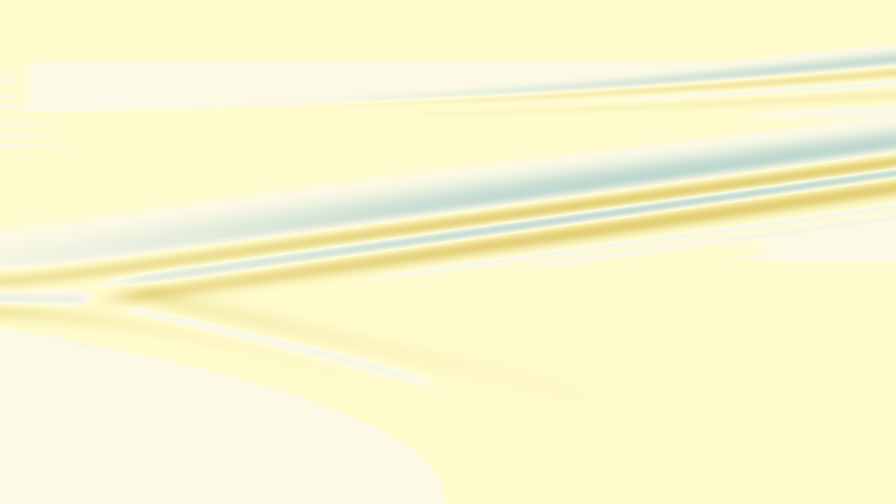
Give the GLSL for this background, as a WebGL 1 fragment shader.

```glsl
precision highp float;
// Pale cream and yellow field crossed by slanted blue and gold ribbons that fan out from the left.

uniform vec2 u_resolution;

const vec3 YELLOW = vec3(1.0, 0.985, 0.80);
const vec3 CREAM = vec3(0.99, 0.98, 0.90);
const vec3 GOLD = vec3(0.89, 0.81, 0.46);
const vec3 BLUE = vec3(0.72, 0.83, 0.80);
const float REST = 0.03; // resting field level: negative is yellow, positive is cream

float slopeAt(float cell) {
  return fract(sin(cell * 127.1) * 4375.85) * 2.0 - 1.0;
}

// One-dimensional gradient noise, roughly -0.5 to 0.5
float gradientNoise(float x) {
  float cell = floor(x);
  float t = x - cell;
  float fade = t * t * t * (t * (t * 6.0 - 15.0) + 10.0);
  return mix(slopeAt(cell) * t, slopeAt(cell + 1.0) * (t - 1.0), fade);
}

// Soft ribbon profile
float ridge(float offset, float width) {
  float t = offset / width;
  return exp(-t * t);
}

// Ribbon with different widths above and below its centre
float skewRidge(float offset, float above, float below) {
  return ridge(offset, offset < 0.0 ? above : below);
}

// Smooth mask for low < x < high
float between(float x, float low, float high, float soft) {
  return smoothstep(low - soft, low + soft, x) * (1.0 - smoothstep(high - soft, high + soft, x));
}

// Broad cream areas; u runs across 0..1, depth runs down 0..100
float creamAreas(float u, float depth, float beam, float arc, float soft) {
  float lobeEdge = 0.497 * (1.0 - pow((100.0 - depth) / 35.2, 2.2));
  float lobe = 1.0 - smoothstep(-0.004, 0.004, u - lobeEdge);

  float ragged = gradientNoise(depth * 1.3);
  float upperTop = 12.3 - 3.0 * smoothstep(0.78, 1.0, u);
  float upper = between(depth, upperTop, arc + 0.9, soft);
  upper *= smoothstep(-0.012, 0.012, u - 0.03 - 0.03 * ragged);

  float right = between(depth, beam + 10.4, 52.1, soft);
  right *= smoothstep(-0.02, 0.02, u - 0.84 + 0.25 * ragged);

  // Short horizontal wisps at the left edge
  float reach = 0.4 * gradientNoise(depth * 0.9 + 5.3);
  float wisps = between(depth, 13.0, 30.0, 1.0) * (1.0 - smoothstep(-0.02, 0.02, u - reach));
  return max(max(lobe, upper), max(right, wisps));
}

// Main slanted beam: alternating blue and gold, then thin cream lines
float mainBeam(float u, float offset) {
  float fork = smoothstep(0.09, 0.17, u);
  float growth = smoothstep(-0.1, 0.7, u);
  float f = (0.15 + 0.8 * growth) * skewRidge(offset + 3.9, mix(4.6, 2.8, u), 1.6);
  f -= (0.5 + 0.45 * growth) * ridge(offset, 1.4);
  f += fork * mix(0.25, 0.95, growth) * ridge(offset - mix(2.9, 2.1, u), mix(1.2, 0.95, u));
  f -= fork * mix(0.45, 1.0, growth) * ridge(offset - mix(6.1, 5.1, u), 1.6);
  f += 0.14 * smoothstep(0.37, 0.5, u) * ridge(offset - 8.8, 0.7);
  f += 0.10 * smoothstep(0.53, 0.68, u) * ridge(offset - 10.9, 0.6);
  return f;
}

// Faint branches falling away from the fork
float lowerFan(float u, float depth) {
  float f = 0.28 * (1.0 - smoothstep(0.075, 0.115, u)) * ridge(depth - 59.3, 1.3);
  f -= 0.45 * exp(-6.4 * u) * ridge(depth - 62.0 - 7.1 * u - 68.3 * u * u, 1.7);
  f += 0.15 * between(u, 0.14, 0.47, 0.035) * ridge(depth - 56.7 - 30.2 * u - 20.5 * u * u, 1.1);
  f -= 0.3 * exp(3.3 * (0.2 - u)) * between(u, 0.15, 0.66, 0.05) * ridge(depth - 52.1 - 40.0 * u, 2.3);
  f += 0.08 * between(u, 0.06, 0.12, 0.02) * ridge(depth - 64.9 - 38.0 * u, 0.4);
  return f;
}

// Curved ribbons near the top, widening to the right
float upperArc(float u, float offset) {
  float spread = 0.4 + 0.6 * u * u;
  float growth = smoothstep(0.2, 1.05, u);
  float late = smoothstep(0.5, 0.95, u);
  float f = 0.75 * growth * skewRidge(offset, 1.6 * spread, 1.0 * spread);
  f -= 0.55 * growth * ridge(offset - 2.6 * spread, 0.9 * spread);
  f += 0.14 * late * ridge(offset - 4.8 * spread, 0.8 * spread);
  f -= 0.25 * growth * ridge(offset - 7.0 * spread, 1.2 * spread);
  f += 0.10 * smoothstep(0.78, 0.95, u) * ridge(offset - 10.2 * spread, 1.0);
  return f;
}

void main() {
  vec2 uv = gl_FragCoord.xy / u_resolution;
  float u = uv.x;
  float depth = 100.0 * (1.0 - uv.y);
  float soft = max(0.35, 100.0 / u_resolution.y);

  // Centre lines of the main beam and the upper arc
  float beam = 56.5 - 24.3 * u - 0.7 * exp(-25.0 * u);
  float arc = 21.3 - 9.5 * pow(u, 1.9);

  float field = mix(-REST, REST, creamAreas(u, depth, beam, arc, soft));
  field += mainBeam(u, depth - beam) + lowerFan(u, depth) + upperArc(u, depth - arc);

  // Signed field to colour
  vec3 base = mix(YELLOW, CREAM, smoothstep(-REST, REST, field));
  vec3 accent = field > 0.0 ? BLUE : GOLD;
  float strength = clamp(abs(field) - REST, 0.0, 1.0);
  gl_FragColor = vec4(mix(base, accent, strength), 1.0);
}
```
